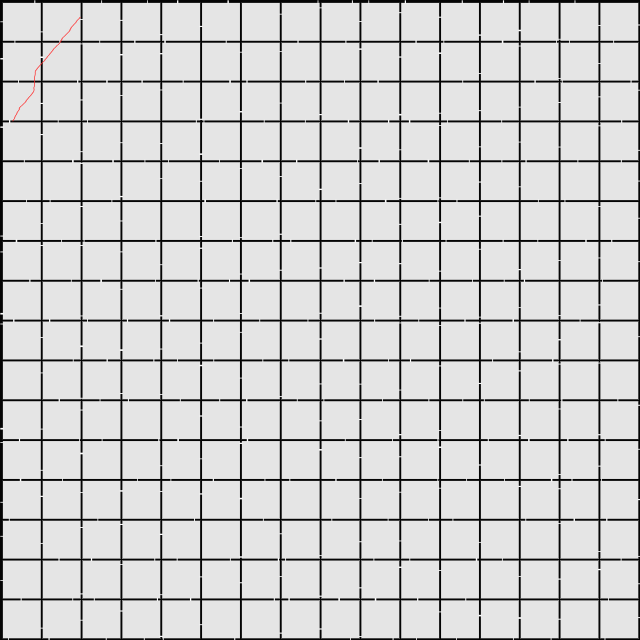
A Shadertoy shader for this pattern:

```glsl
// A pale sheet ruled into 16 by 16 square cells by thin black lines.
// Each cell side may carry one small white nick at a hashed position; a fine
// red crack, bent by gradient noise, crosses the upper left cells.

#define CELLS 16.0
#define PITCH 0.06224
#define MARGIN 0.0030
#define LINE_WIDTH 0.0030
#define NICK_CHANCE 0.82
#define NICK_LENGTH 0.0050
#define CRACK_WIDTH 0.0011
#define CRACK_WOBBLE 0.0022
#define PAPER vec3(0.898)
#define INK vec3(0.015)
#define NICK_COLOR vec3(0.99)
#define CRACK_COLOR vec3(1.0, 0.16, 0.16)

float hash(vec3 p) {
    p = fract(p * vec3(0.1031, 0.1030, 0.0973) + 0.17);
    p += dot(p, p.yzx + 33.33);
    return fract((p.x + p.y) * p.z);
}

// One-dimensional gradient noise, about -0.5 to 0.5
float gradientNoise(float x) {
    float i = floor(x), f = x - i;
    float a = (hash(vec3(i, 3.0, 9.0)) * 2.0 - 1.0) * f;
    float b = (hash(vec3(i + 1.0, 3.0, 9.0)) * 2.0 - 1.0) * (f - 1.0);
    return mix(a, b, f * f * (3.0 - 2.0 * f));
}

// Box-filtered coverage of a band of the given width
float band(float dist, float width, float px) {
    float lo = max(dist - 0.5 * px, -0.5 * width);
    float hi = min(dist + 0.5 * px, 0.5 * width);
    return clamp((hi - lo) / px, 0.0, 1.0);
}

// Nick on one cell side; grid.x runs across the line, grid.y along it
float nick(vec2 grid, float seed, float px) {
    vec3 id = vec3(round(grid.x) + 20.0, floor(grid.y) + 20.0, seed);
    float place = mix(0.05, 0.95, hash(id));
    float size = hash(id + 41.0);
    float width = mix(0.0012, 0.0026, size * size * size);
    float across = (grid.x - round(grid.x)) * PITCH;
    float along = (fract(grid.y) - place) * PITCH;
    float present = step(hash(id + 83.0), NICK_CHANCE);
    return present * band(along, width, px) * band(across, NICK_LENGTH, px);
}

float segmentDistance(vec2 p, vec2 a, vec2 b) {
    vec2 ab = b - a;
    return length(p - a - ab * clamp(dot(p - a, ab) / dot(ab, ab), 0.0, 1.0));
}

// Distance to the crack, in canvas units measured from the top left
float crackDistance(vec2 p) {
    const vec2 bends[6] = vec2[6](
        vec2(0.125, 0.027), vec2(0.091, 0.069), vec2(0.055, 0.111),
        vec2(0.053, 0.143), vec2(0.031, 0.169), vec2(0.020, 0.189));
    p.x += CRACK_WOBBLE * (gradientNoise(p.y * 110.0) + 0.5 * gradientNoise(p.y * 260.0));
    float d = 1.0;
    for (int i = 0; i < 5; i++) d = min(d, segmentDistance(p, bends[i], bends[i + 1]));
    return d;
}

void mainImage(out vec4 fragColor, in vec2 fragCoord) {
    float px = 1.0 / iResolution.y;
    vec2 p = fragCoord * px;
    p.y = 1.0 - p.y;
    vec2 grid = (p - MARGIN) / PITCH;

    // Paper, with a barely visible tone per cell
    vec3 color = PAPER + 0.004 * (hash(vec3(floor(grid) + 20.0, 5.0)) - 0.5);

    // Ruled lines, with the outer margin at left and top inked solid
    vec2 offset = (grid - clamp(round(grid), 0.0, CELLS)) * PITCH;
    float ruled = max(band(offset.x, LINE_WIDTH, px), band(offset.y, LINE_WIDTH, px));
    float border = clamp(0.5 + (MARGIN - min(p.x, p.y)) / px, 0.0, 1.0);
    color = mix(color, INK, max(ruled, border));

    // Nicks on vertical and horizontal lines
    float worn = max(nick(grid, 1.0, px), nick(grid.yx, 2.0, px));
    color = mix(color, NICK_COLOR, worn);

    // Red crack
    color = mix(color, CRACK_COLOR, band(crackDistance(p), CRACK_WIDTH, px));

    fragColor = vec4(color, 1.0);
}
```
